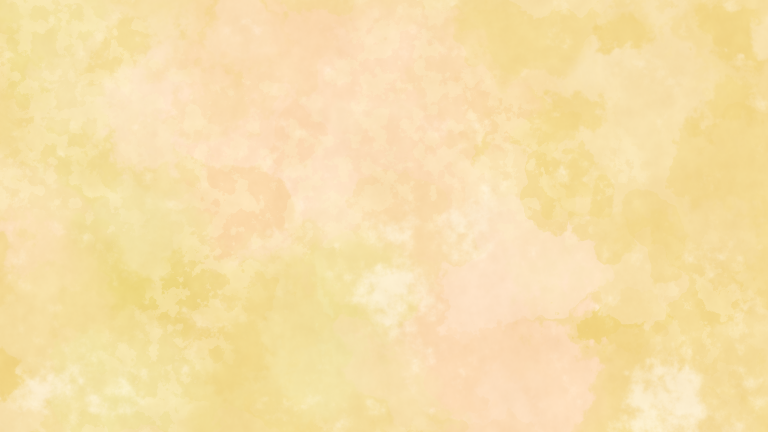
This background is drawn by a WebGL 2 fragment shader. Its source:

```glsl
#version 300 es
precision highp float;
// Pale watercolour paper: ragged translucent washes in gold, peach and lime.
// Jittered grids of noise-edged blobs are painted coarse to fine, each tinted
// by broad colour zones; lacy blooms and faint paper mottling finish it.

uniform vec2 u_resolution;
out vec4 fragColor;

float hash(vec2 p) {
    return fract(sin(dot(p, vec2(127.1, 311.7))) * 43758.5);
}

float noise(vec2 p) {
    vec2 i = floor(p), f = fract(p);
    f = f * f * (3.0 - 2.0 * f);
    return mix(mix(hash(i), hash(i + vec2(1, 0)), f.x),
               mix(hash(i + vec2(0, 1)), hash(i + vec2(1, 1)), f.x), f.y);
}

// Fractal noise, centred on zero
float fbm(vec2 p) {
    float sum = 0.0, amp = 0.5;
    for (int i = 0; i < 5; i++) {
        sum += amp * (noise(p) - 0.5);
        p = mat2(1.6, 1.2, -1.2, 1.6) * p + 7.3;
        amp *= 0.55;
    }
    return sum;
}

// Soft elliptical zone
float zone(vec2 p, vec2 centre, vec2 radius) {
    vec2 d = (p - centre) / radius;
    return exp(-dot(d, d));
}

// Pigment for a wash at p, varied by two random numbers
vec3 pigment(vec2 p, float a, float b) {
    float peachy = zone(p, vec2(0.74, 0.76), vec2(0.42, 0.32))
                 + zone(p, vec2(1.20, 0.13), vec2(0.25, 0.30))
                 + 0.6 * zone(p, vec2(0.03, 0.42), vec2(0.15, 0.16));
    float limy = zone(p, vec2(0.32, 0.54), vec2(0.14, 0.12))
               + zone(p, vec2(0.28, 0.08), vec2(0.18, 0.12))
               + zone(p, vec2(0.78, 0.21), vec2(0.16, 0.17))
               + 0.6 * zone(p, vec2(0.10, 0.85), vec2(0.12, 0.25));
    float olive = zone(p, vec2(0.34, 0.36), vec2(0.15, 0.13));
    vec3 gold = mix(vec3(0.94, 0.825, 0.47), vec3(0.975, 0.89, 0.71), a);
    vec3 lime = mix(vec3(0.935, 0.885, 0.59), vec3(0.96, 0.92, 0.72), b);
    vec3 peach = mix(vec3(0.98, 0.825, 0.63), vec3(1.0, 0.91, 0.82), b);
    vec3 col = mix(gold, lime, min(limy, 0.9));
    col = mix(col, vec3(0.915, 0.83, 0.45), 0.75 * olive);
    return mix(col, peach, smoothstep(0.25, 0.7, peachy + 0.35 * (a - 0.5)));
}

void main() {
    vec2 p = gl_FragCoord.xy / u_resolution.y;
    vec2 warped = p + 0.18 * vec2(fbm(p * 5.0), fbm(p * 5.0 + 31.0));
    float ragged = fbm(p * 17.0 + 4.0);
    float frayed = fbm(p * 42.0 + 8.0);
    vec3 col = pigment(warped, 0.6, 0.5);

    // Overlapping washes, from broad to small
    float size = 0.44;
    for (int layer = 0; layer < 3; layer++) {
        vec2 g = warped / size + float(layer) * 0.37;
        for (int k = 0; k < 9; k++) {
            vec2 id = floor(g) + vec2(k % 3, k / 3) - 1.0;
            vec2 key = id + float(layer) * 17.0;
            float a = hash(key + 2.7), b = hash(key + 9.1);
            float c = hash(key + 5.3), e = hash(key + 21.7);
            vec2 centre = id + 0.2 + 0.6 * vec2(hash(key), hash(key + 13.9));
            float d = length((g - centre) * vec2(1.0, 0.8 + 0.4 * b))
                    - 0.36 - 0.25 * a + 0.55 * ragged + 0.45 * c * frayed;
            float softness = mix(0.02, 0.28, c * c);
            float cover = 1.0 - smoothstep(-softness, 0.015, d);
            vec3 tint = pigment((centre - float(layer) * 0.37) * size, a, e);
            tint = mix(tint, vec3(0.99, 0.925, 0.80), 0.75 * step(0.86, c));
            col = mix(col, tint, cover * mix(0.40, 0.75, b));
        }
        size *= 0.66;
    }

    // Bright blooms where the paper shows through
    float bloom = zone(warped, vec2(0.94, 0.33), vec2(0.09, 0.10))
                + zone(warped, vec2(1.11, 0.52), vec2(0.08, 0.04))
                + 1.2 * zone(warped, vec2(1.55, 0.05), vec2(0.11, 0.10))
                + 0.8 * zone(warped, vec2(0.08, 0.08), vec2(0.14, 0.06));
    bloom = smoothstep(0.25, 1.1, bloom + 1.6 * ragged + 0.8 * frayed);
    col = mix(col, vec3(0.995, 0.95, 0.86), 0.75 * bloom);

    // Patches of fine lace, strongest at the lower right and upper left
    float patches = smoothstep(0.0, 0.16, fbm(p * 3.2 + 19.0))
                  + zone(warped, vec2(1.63, 0.27), vec2(0.12, 0.20))
                  + 0.7 * zone(warped, vec2(0.32, 0.70), vec2(0.22, 0.16));
    float lace = smoothstep(-0.02, 0.08, fbm(p * 34.0 + 3.0));
    col = mix(col, vec3(0.99, 0.93, 0.77), 0.42 * min(patches, 1.0) * lace);

    // Faint mottling and brushed grain
    col += vec3(0.02, 0.045, 0.07) * fbm(p * 9.0 + 50.0);
    col += vec3(0.015, 0.03, 0.045) * frayed;
    col += 0.012 * fbm(p * vec2(70.0, 30.0));
    fragColor = vec4(clamp(col, 0.0, 1.0), 1.0);
}
```
